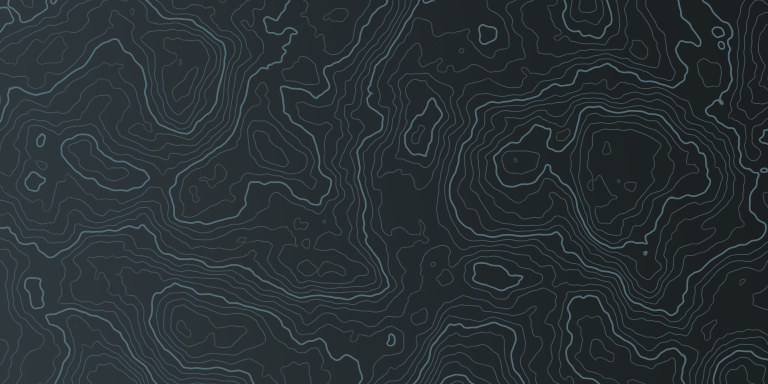
A WebGL 1 fragment shader for this pattern:

```glsl
precision highp float;
// Topographic contour lines on a dark slate gradient, every fifth line heavier.

uniform vec2 u_resolution;

// Random unit vector for a lattice point
vec2 randomDirection(vec2 cell) {
  float angle = 6.28318 * fract(sin(dot(cell, vec2(127.1, 311.7))) * 43758.5453);
  return vec2(cos(angle), sin(angle));
}

float gradientNoise(vec2 p) {
  vec2 cell = floor(p);
  vec2 f = p - cell;
  vec2 blend = f * f * f * (f * (f * 6.0 - 15.0) + 10.0);
  float a = dot(randomDirection(cell), f);
  float b = dot(randomDirection(cell + vec2(1.0, 0.0)), f - vec2(1.0, 0.0));
  float c = dot(randomDirection(cell + vec2(0.0, 1.0)), f - vec2(0.0, 1.0));
  float d = dot(randomDirection(cell + vec2(1.0, 1.0)), f - vec2(1.0, 1.0));
  return mix(mix(a, b, blend.x), mix(c, d, blend.x), blend.y);
}

// Terrain height, measured in contour intervals
float terrain(vec2 p) {
  p += 0.07 * vec2(gradientNoise(p * 3.1 + 17.0), gradientNoise(p * 3.1 + 41.0));
  vec2 q = p * 2.3 + vec2(3.7, 8.2);
  float height = 0.0;
  float amplitude = 13.0;
  for (int octave = 0; octave < 5; octave++) {
    height += amplitude * gradientNoise(q);
    q = mat2(1.64, 1.26, -1.26, 1.64) * q + 11.3;
    amplitude *= 0.39;
  }
  return height;
}

void main() {
  vec2 uv = gl_FragCoord.xy / u_resolution;
  vec2 p = gl_FragCoord.xy / u_resolution.y;
  float pixel = 1.0 / u_resolution.y;

  // Distance to the nearest contour, from height and slope
  float height = terrain(p);
  float e = 0.0015;
  vec2 slope = vec2(terrain(p + vec2(e, 0.0)), terrain(p + vec2(0.0, e))) - height;
  float steepness = length(slope) / e;
  float level = floor(height + 0.5);
  float dist = abs(height - level) / max(steepness, 0.5);

  // Heavier index contour at every fifth level
  float index = 1.0 - step(0.5, mod(level, 5.0));
  float halfWidth = mix(0.0011, 0.0021, index);
  float line = 1.0 - smoothstep(halfWidth - 0.6 * pixel, halfWidth + 0.7 * pixel, dist);

  // Slate ground, fading from left to right
  float shade = smoothstep(-0.15, 1.05, uv.x + 0.08 * (uv.y - 0.5));
  vec3 ground = mix(vec3(0.185, 0.222, 0.242), vec3(0.105, 0.122, 0.128), shade);

  // Lines turn bluer on steep slopes
  vec3 thinInk = mix(vec3(0.27, 0.31, 0.31), vec3(0.28, 0.36, 0.39),
                     smoothstep(15.0, 45.0, steepness));
  vec3 ink = mix(thinInk, vec3(0.34, 0.44, 0.48), index);
  gl_FragColor = vec4(mix(ground, ink, line * mix(0.85, 0.95, index)), 1.0);
}
```
